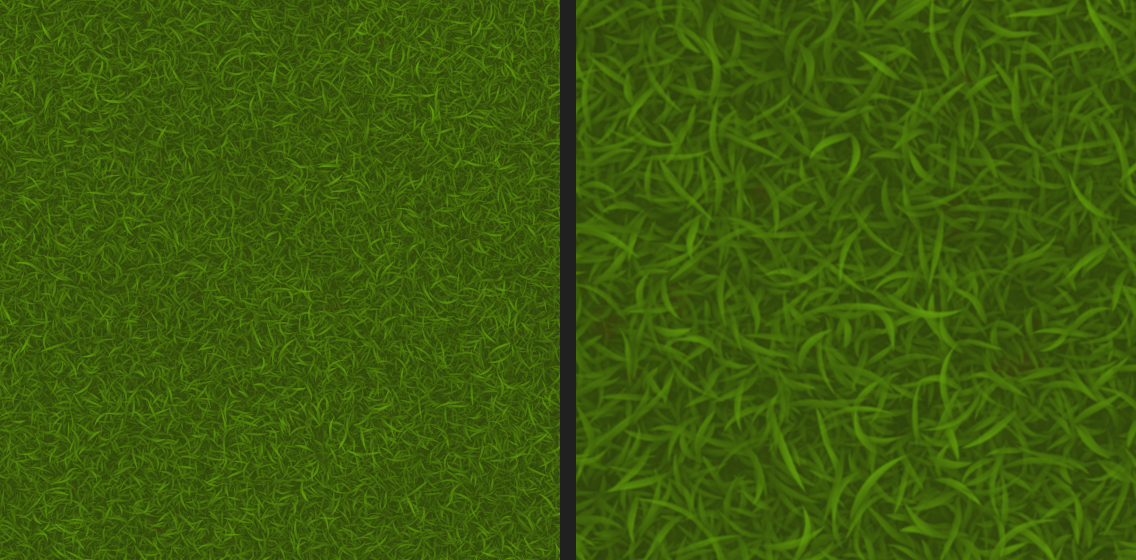
Left, the full canvas; right, a detail of the centre.
Reproduce this texture procedurally as a WebGL 1 fragment shader.

```glsl
precision highp float;
// Dense lawn seen from above: twelve layers of curved, tapered grass blades
// scattered on jittered grids, from short dim fibres up to long bright blades.
// Each layer blends into one light level, which a colour ramp turns to green.
uniform vec2 u_resolution;

const int LAYERS = 12;

float hash(vec2 p) {
  vec3 q = fract(vec3(p.xyx) * 0.1031);
  q += dot(q, q.yzx + 33.33);
  return fract((q.x + q.y) * q.z);
}

vec4 hash4(vec2 p) {
  return vec4(hash(p), hash(p + 37.2), hash(p + 71.7), hash(p + 113.4));
}

float noise(vec2 p) {
  vec2 cell = floor(p), f = fract(p);
  f = f * f * (3.0 - 2.0 * f);
  float low = mix(hash(cell), hash(cell + vec2(1.0, 0.0)), f.x);
  float high = mix(hash(cell + vec2(0.0, 1.0)), hash(cell + 1.0), f.x);
  return mix(low, high, f.y);
}

float fbm(vec2 p) {
  float sum = 0.0, gain = 0.5;
  for (int i = 0; i < 4; i++) {
    sum += gain * noise(p);
    p = mat2(1.6, 1.2, -1.2, 1.6) * p + 7.3;
    gain *= 0.5;
  }
  return sum;
}

// Coverage (x), contact shadow (y), position from root to tip (z), side (w)
vec4 blade(vec2 p, float halfLength, float bend, float twist, float width, float blur) {
  float u = p.x / halfLength;
  if (abs(u) > 1.0) return vec4(0.0);
  float curve = bend * (u * u - 0.3) + twist * u * u * u;
  float slope = 2.0 * bend * u + 3.0 * twist * u * u;
  float side = (p.y - halfLength * curve) / sqrt(1.0 + slope * slope);
  float d = abs(side);
  float w = width * (1.0 - u * u) * (1.1 - 0.3 * u);
  float ends = smoothstep(0.0, 0.3, 1.0 - abs(u));
  float cover = ends * (1.0 - smoothstep(w - blur, w + blur, d));
  float shadow = ends * (1.0 - smoothstep(w, w + 2.2 * width, d));
  return vec4(cover, shadow, 0.5 + 0.5 * u, clamp(side / width, -1.0, 1.0));
}

// Blends one layer of blades over the light level below it
float addLayer(float level, vec2 uv, float height, float seed, float blur) {
  float cells = mix(76.0, 29.0, height);
  vec2 grid = uv * cells + seed * vec2(0.37, 0.61);
  vec2 home = floor(grid);
  float width = mix(0.0014, 0.0019, height) * cells;
  for (int j = -1; j <= 1; j++) {
    for (int i = -1; i <= 1; i++) {
      vec2 cell = home + vec2(float(i), float(j));
      vec4 place = hash4(cell + seed * 17.31);
      vec4 form = hash4(cell + seed * 23.17 + 211.0);
      float angle = 6.2832 * place.z;
      float c = cos(angle), s = sin(angle);
      vec2 p = mat2(c, -s, s, c) * (grid - cell - place.xy);
      float halfLength = mix(0.4, 0.88, place.w);
      vec4 b = blade(p, halfLength, (form.x - 0.5) * 0.9, (form.y - 0.5) * 0.35,
                     width * mix(0.7, 1.15, form.z), blur * cells);
      // Root in shade, tip in light, one side slightly brighter
      float light = mix(0.24, 0.86, height) * mix(0.65, 1.2, form.w);
      light *= mix(0.65, 1.12, smoothstep(0.0, 0.7, b.z)) * (1.0 + 0.15 * b.w);
      level *= 1.0 - 0.13 * b.y;
      level = mix(level, light, b.x * mix(0.6, 0.85, form.z));
    }
  }
  return level;
}

void main() {
  vec2 uv = gl_FragCoord.xy / u_resolution.y;
  float blur = max(0.75 / u_resolution.y, 0.0011);

  // Dim, mottled thatch under the blades
  float level = 0.04 + 0.24 * fbm(uv * 110.0);
  for (int i = 0; i < LAYERS; i++) {
    float height = float(i) / float(LAYERS - 1);
    level = addLayer(level, uv, height, float(i) + 1.0, blur);
  }

  // Gentle patches of thicker and thinner growth
  level *= 0.86 + 0.3 * fbm(uv * 9.0 + 4.0);
  level = clamp(level + 0.03, 0.0, 1.15);

  vec3 deepGreen = vec3(0.16, 0.225, 0.04);
  vec3 brightGreen = vec3(0.36, 0.575, 0.04);
  vec3 color = mix(deepGreen, brightGreen, level);

  // A few dry brown flecks down in the gaps
  float dry = smoothstep(0.66, 0.85, fbm(uv * 38.0 + 19.0));
  dry *= 1.0 - smoothstep(0.15, 0.5, level);
  color = mix(color, vec3(0.25, 0.23, 0.05), 0.6 * dry);

  gl_FragColor = vec4(color, 1.0);
}
```
